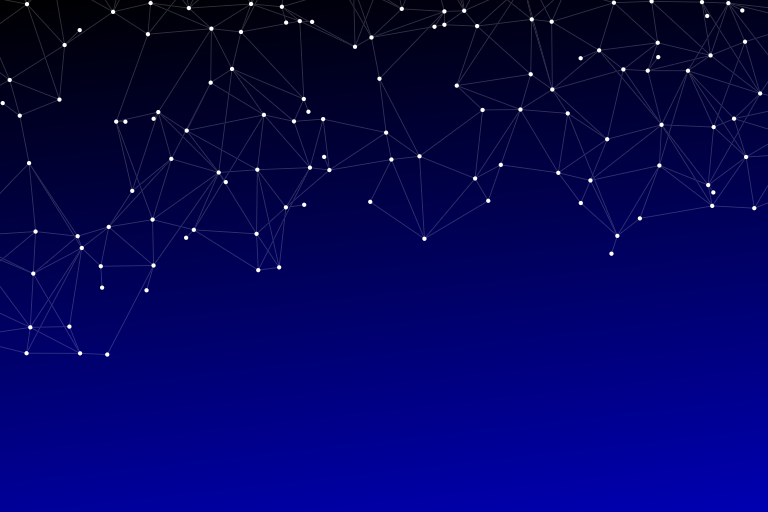
Write a WebGL 2 fragment shader that draws this background.

```glsl
#version 300 es
precision highp float;

uniform vec2 u_resolution;
out vec4 fragColor;

#define CELL 0.088
#define JITTER 0.88
#define DOT_RADIUS 0.0041
#define LINE_HALF_WIDTH 0.0008
#define LINE_ALPHA 0.2
#define NODE_DENSITY 0.9
#define COMPANION_SHARE 0.25
#define LONG_LINK_SHARE 0.4
#define BLUE_DOWN 0.60
#define BLUE_RIGHT 0.10

vec3 hash3(vec2 p) {
    vec3 q = fract(p.xyx * vec3(0.1031, 0.1030, 0.0973) + 0.37);
    q += dot(q, q.yxz + 33.33);
    return fract((q.xxy + q.yzz) * q.zyx);
}

// Depth below the top edge at which the network ends
float networkDepth(float x) {
    float slope = 0.26 * (1.0 - smoothstep(0.2, 0.65, x));
    return 0.46 + slope + 0.05 * cos(6.2832 * (x - 0.84) / 0.35);
}

vec2 nodePosition(vec2 id) {
    return (id + 0.5 + (hash3(id).xy - 0.5) * JITTER) * CELL;
}

bool nodeExists(vec2 id) {
    vec2 p = nodePosition(id);
    return 1.0 - p.y < networkDepth(p.x) && hash3(id).z < NODE_DENSITY;
}

float segmentDistance(vec2 p, vec2 a, vec2 b) {
    vec2 ab = b - a;
    float t = clamp(dot(p - a, ab) / dot(ab, ab), 0.0, 1.0);
    return length(p - a - ab * t);
}

float linkDistance(vec2 p, vec2 idA, vec2 idB) {
    if (!nodeExists(idA) || !nodeExists(idB)) return 1.0;
    return segmentDistance(p, nodePosition(idA), nodePosition(idB));
}

float coverage(float signedDistance, float pixel) {
    return clamp(0.5 - signedDistance / pixel, 0.0, 1.0);
}

void main() {
    float pixel = 1.0 / u_resolution.y;
    vec2 p = gl_FragCoord.xy * pixel;
    vec2 uv = gl_FragCoord.xy / u_resolution;

    // Tilted gradient from black to blue
    float blue = BLUE_DOWN * (1.0 - uv.y) + BLUE_RIGHT * uv.x;
    vec3 color = vec3(0.0, 0.0, blue);

    // Nearest link and dot among the surrounding cells
    float lineDist = 1.0;
    float dotDist = 1.0;
    vec2 home = floor(p / CELL);
    for (int j = -2; j <= 2; j++) {
        for (int i = -2; i <= 2; i++) {
            vec2 id = home + vec2(i, j);
            vec3 rnd = hash3(id + 71.0);

            // Sides of the mesh and one diagonal per quad
            lineDist = min(lineDist, linkDistance(p, id, id + vec2(1.0, 0.0)));
            lineDist = min(lineDist, linkDistance(p, id, id + vec2(0.0, 1.0)));
            float flip = step(0.5, rnd.x);
            vec2 low = id + vec2(flip, 0.0);
            vec2 high = id + vec2(1.0 - flip, 1.0);
            lineDist = min(lineDist, linkDistance(p, low, high));

            // Occasional longer link
            if (rnd.y < LONG_LINK_SHARE) {
                vec2 reach = vec2(flip * 2.0 - 1.0, 2.0);
                lineDist = min(lineDist, linkDistance(p, id, id + reach));
            }

            if (!nodeExists(id)) continue;
            vec2 node = nodePosition(id);
            dotDist = min(dotDist, length(p - node));

            // Small companion beside some nodes
            if (rnd.z < COMPANION_SHARE) {
                float angle = 6.2832 * rnd.x;
                vec2 companion = node + (0.012 + 0.03 * rnd.y) * vec2(cos(angle), sin(angle));
                dotDist = min(dotDist, length(p - companion));
                lineDist = min(lineDist, segmentDistance(p, node, companion));
            }
        }
    }

    // Faint links under white dots
    color = mix(color, vec3(1.0), LINE_ALPHA * coverage(lineDist - LINE_HALF_WIDTH, pixel));
    color = mix(color, vec3(1.0), coverage(dotDist - DOT_RADIUS, pixel));
    fragColor = vec4(color, 1.0);
}
```
